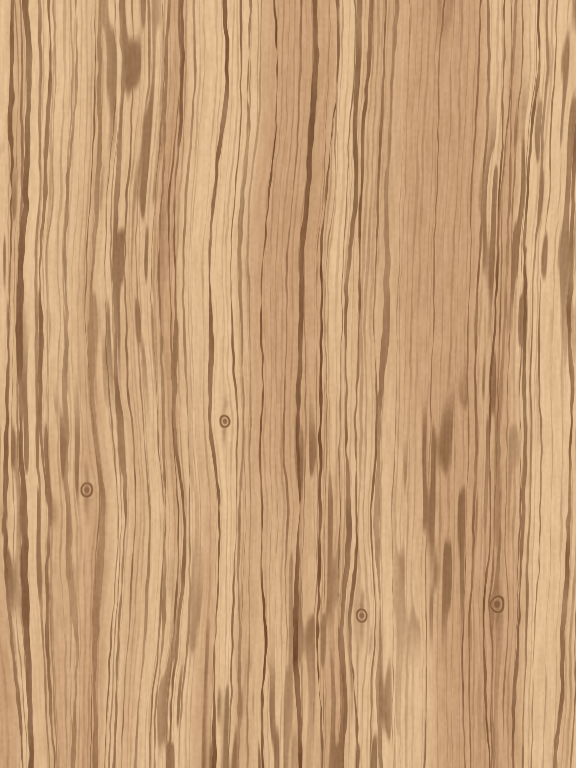
This texture is drawn by a WebGL 1 fragment shader. Its source:

```glsl
precision highp float;

uniform vec2 u_resolution;

const vec3 HONEY = vec3(0.785, 0.622, 0.465);
const vec3 CREAM = vec3(0.890, 0.745, 0.575);
const vec3 UMBER = vec3(0.455, 0.310, 0.200);

float hash(vec2 p) {
  vec3 q = fract(vec3(p.xyx) * 0.1031);
  q += dot(q, q.yzx + 33.33);
  return fract((q.x + q.y) * q.z);
}

float noise(vec2 p) {
  vec2 cell = floor(p);
  vec2 f = fract(p);
  f = f * f * (3.0 - 2.0 * f);
  float low = mix(hash(cell), hash(cell + vec2(1.0, 0.0)), f.x);
  float high = mix(hash(cell + vec2(0.0, 1.0)), hash(cell + vec2(1.0)), f.x);
  return mix(low, high, f.y);
}

float wobble(vec2 p) {
  return noise(p) - 0.5;
}

vec2 knotCentre(float index) {
  return vec2(0.15 + 0.238 * index, 0.25 + 0.45 * hash(vec2(index, 4.7)));
}

// Bends the grain: broad sway, small waves and a slight lean on the right
float bendGrain(vec2 p) {
  float x = p.x + 0.04 * p.x * p.x * (1.33 - p.y);
  x += 0.028 * wobble(vec2(p.x * 4.0, p.y * 2.4));
  x += 0.006 * wobble(vec2(p.x * 22.0, p.y * 9.0) + 31.0);
  return x;
}

// Spreads the grain sideways around a knot
float spreadAround(vec2 p, vec2 centre) {
  vec2 d = p - centre;
  vec2 e = d / vec2(0.025, 0.075);
  return -0.65 * d.x * exp(-dot(e, e));
}

// Irregular vertical veins, one per jittered cell
float veins(vec2 p, float count, float halfWidth, float presence, float seed, float soft) {
  float cell = floor(p.x * count);
  float ragged = halfWidth * 0.9 * wobble(vec2(p.x * 260.0, p.y * 42.0) + seed);
  float ink = 0.0;
  for (int j = -1; j <= 1; j++) {
    float id = cell + float(j);
    float row = id * 7.0 + seed;
    float centre = (id + 0.15 + 0.7 * hash(vec2(id, seed))) / count;
    centre += 0.35 / count * wobble(vec2(p.y * 5.0, row));
    centre += 0.0022 * wobble(vec2(p.y * 38.0, row + 3.0));
    float thickness = halfWidth * mix(0.5, 1.5, hash(vec2(id, seed + 11.0)));
    thickness *= mix(0.35, 1.6, noise(vec2(p.y * 7.0, row + 5.0)));
    float strength = mix(0.5, 1.0, hash(vec2(id, seed + 23.0)));
    strength *= step(hash(vec2(id, seed + 37.0)), presence);
    strength *= mix(0.7, 1.1, noise(vec2(p.y * 14.0, row + 2.0)));
    float d = abs(p.x - centre) - thickness - ragged;
    ink = max(ink, strength * (1.0 - smoothstep(-soft, soft, d)));
  }
  return ink;
}

// Dark ring, small heart and a ragged streak along the grain
float knotInk(vec2 p, vec2 centre, float size, float soft) {
  vec2 d = p - centre;
  d.x += 0.006 * wobble(vec2(p.y * 60.0, centre.x * 90.0));
  float r = length(d * vec2(1.0, 0.8));
  float ring = 1.0 - smoothstep(0.0, 0.0025 + soft, abs(r - size));
  float heart = 0.75 * (1.0 - smoothstep(size * 0.3, size * 0.8, r));
  vec2 e = d / vec2(size * 0.55, size * 5.0);
  float streak = exp(-dot(e, e)) * mix(0.3, 1.0, noise(p * vec2(190.0, 28.0)));
  return max(max(ring * 0.85, heart), streak * 0.8);
}

void main() {
  vec2 p = gl_FragCoord.xy / u_resolution.x;
  float soft = max(0.0011, 0.6 / u_resolution.x);

  vec2 grain = vec2(bendGrain(p), p.y);
  float knots = 0.0;
  for (int i = 0; i < 4; i++) {
    vec2 centre = knotCentre(float(i));
    float size = mix(0.006, 0.011, hash(vec2(float(i), 9.0)));
    grain.x += spreadAround(p, centre);
    knots = max(knots, knotInk(p, centre, size, soft));
  }

  // Pale ground in soft bands
  float bands = 0.6 * noise(grain * vec2(30.0, 0.9)) + 0.4 * noise(grain * vec2(8.0, 1.2) + 17.0);
  vec3 colour = mix(HONEY, CREAM, smoothstep(0.2, 0.8, bands));

  // Fine fibres and pores
  float fibre = 0.055 * wobble(grain * vec2(320.0, 26.0));
  fibre += 0.030 * wobble(grain * vec2(210.0, 170.0) + 8.0);
  colour += fibre;

  // Bold veins, thin veins, hairlines and feathered patches
  float ink = veins(grain, 27.0, 0.0030, 0.78, 3.0, soft);
  ink = max(ink, 0.80 * veins(grain, 50.0, 0.0013, 0.66, 51.0, soft));
  ink = max(ink, 0.32 * veins(grain, 96.0, 0.0012, 0.70, 97.0, soft));
  float patchMask = smoothstep(0.58, 0.80, noise(grain * vec2(9.0, 2.2) + 41.0));
  float feather = smoothstep(0.52, 0.72, noise(grain * vec2(120.0, 9.0) + 5.0));
  ink = max(ink, 0.65 * patchMask * feather);
  ink = max(ink, knots);

  gl_FragColor = vec4(mix(colour, UMBER + fibre, clamp(ink, 0.0, 1.0)), 1.0);
}
```
